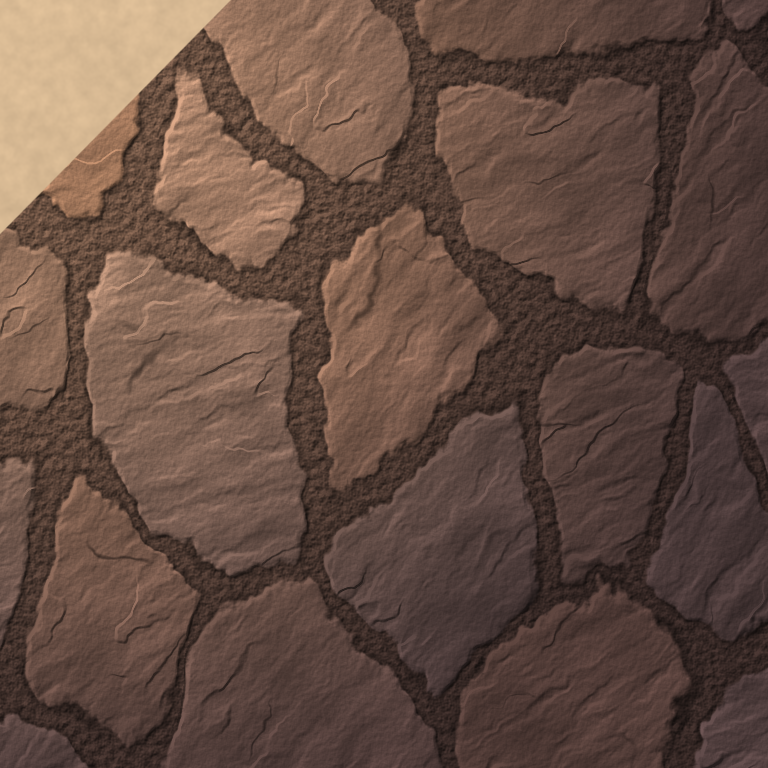
Give the GLSL for this texture, as a WebGL 2 fragment shader.

```glsl
#version 300 es
precision highp float;
// Flagstone wall with rough mortar, lit from the upper left, beside a pale plaster corner.

uniform vec2 u_resolution;
out vec4 fragColor;

const vec2  CELLS = vec2(4.1, 3.0);           // stones across and up
const mat2  LAY = mat2(0.92, 0.39, -0.39, 0.92); // turn of the stone layout
const float JITTER = 0.95;
const float CORNER_SHARPNESS = 32.0;
const vec2  JOINT = vec2(0.03, 0.1);          // half joint width, in cells
const vec2  GRAIN_ANGLE = vec2(0.2, 1.0);     // range of bedding directions
const vec2  TO_LIGHT = vec2(-0.64, 0.77);
const vec2  LIGHT_CENTER = vec2(0.08, 0.85);
const float RELIEF_STEP = 0.0022;
const float RELIEF_GAIN = 0.75;
const vec2  SHADE_RANGE = vec2(0.5, 1.26);
const float PLASTER_BASE = 0.695;             // where the plaster edge meets the left side
const vec2  PLASTER_NORMAL = vec2(-0.712, 0.702);
const vec3  STONE_LIT = vec3(0.61, 0.465, 0.365);
const vec3  STONE_DIM = vec3(0.29, 0.222, 0.21);
const vec3  MORTAR_LIT = vec3(0.41, 0.31, 0.25);
const vec3  MORTAR_DIM = vec3(0.21, 0.155, 0.143);
const vec3  PLASTER = vec3(0.85, 0.73, 0.58);

vec2 hash2(vec2 p) {
    vec3 q = fract(p.xyx * vec3(0.1031, 0.1030, 0.0973));
    q += dot(q, q.yzx + 33.33);
    return fract((q.xx + q.yz) * q.zy);
}

float corner(vec2 cell, vec2 f, vec2 o) {
    return dot(hash2(cell + o) * 2.0 - 1.0, f - o);
}

float gradientNoise(vec2 p) {
    vec2 i = floor(p), f = fract(p);
    vec2 u = f * f * f * (f * (f * 6.0 - 15.0) + 10.0);
    return mix(mix(corner(i, f, vec2(0, 0)), corner(i, f, vec2(1, 0)), u.x),
               mix(corner(i, f, vec2(0, 1)), corner(i, f, vec2(1, 1)), u.x), u.y);
}

float fbm(vec2 p) {
    float sum = 0.0, gain = 1.0;
    for (int i = 0; i < 3; i++) {
        sum += gain * gradientNoise(p);
        p = mat2(1.64, 1.14, -1.14, 1.64) * p + 17.3;
        gain *= 0.55;
    }
    return sum;
}

vec2 seedPoint(vec2 cell) { return cell + 0.5 + JITTER * (hash2(cell + 41.0) - 0.5); }

// Signed distance inside the stone outline (x) and the stone's cell (yz).
vec3 findStone(vec2 uv) {
    vec2 p = LAY * (uv * CELLS);
    float jointSwell = 0.07 * gradientNoise(p * 1.7 + 3.0);
    p += 0.16 * vec2(gradientNoise(p * 1.6), gradientNoise(p * 1.6 + 31.0));
    p += 0.07 * vec2(fbm(p * 6.0 + 9.0), fbm(p * 6.0 + 57.0));
    vec2 base = floor(p), id = base;
    float nearest = 1e3;
    for (int k = 0; k < 9; k++) {
        vec2 cell = base + vec2(k % 3 - 1, k / 3 - 1);
        vec2 d = seedPoint(cell) - p;
        if (dot(d, d) < nearest) { nearest = dot(d, d); id = cell; }
    }
    vec2 center = seedPoint(id);
    float sum = 0.0;
    for (int k = 0; k < 25; k++) {
        if (k == 12) continue;
        vec2 other = seedPoint(id + vec2(k % 5 - 2, k / 5 - 2));
        float side = dot(0.5 * (center + other) - p, normalize(other - center));
        sum += exp(-CORNER_SHARPNESS * side);
    }
    float edge = -log(sum) / CORNER_SHARPNESS;
    return vec3(edge - jointSwell - mix(JOINT.x, JOINT.y, hash2(id + 5.0).x), id);
}

// Slightly ragged coordinates turned along the bedding of one stone.
vec2 grainSpace(vec2 uv, vec2 id) {
    float a = mix(GRAIN_ANGLE.x, GRAIN_ANGLE.y, hash2(id + 13.0).x);
    vec2 ragged = uv + 0.014 * vec2(fbm(uv * 22.0), fbm(uv * 22.0 + 40.0));
    return mat2(cos(a), -sin(a), sin(a), cos(a)) * ragged + id * 7.7;
}

float stoneHeight(vec2 uv, vec2 id) {
    vec2 g = grainSpace(uv, id);
    float roughness = mix(0.3, 1.0, hash2(id + 23.0).y);
    // Broken ledges: a sharp riser followed by a gentle slope, only in places
    float level = fract(3.0 * fbm(g * vec2(3.0, 7.0)));
    float broken = smoothstep(0.0, 0.3, gradientNoise(uv * 8.0 + id));
    float ledges = broken * (smoothstep(0.0, 0.1, level) - level);
    float grooves = smoothstep(0.08, 0.35, gradientNoise(g * vec2(11.0, 36.0)));
    return roughness * (0.003 * fbm(g * vec2(9.0, 32.0)) - 0.0022 * grooves)
         + 0.0026 * ledges + 0.0007 * fbm(uv * 115.0);
}

float wallHeight(vec2 uv, vec3 stone) {
    float mortar = 0.0032 * fbm(uv * 78.0);
    float top = 0.0032 + stoneHeight(uv, stone.yz);
    return mix(mortar, top, smoothstep(-0.015, 0.03, stone.x));
}

vec3 wallColor(vec2 uv) {
    vec3 stone = findStone(uv);
    vec2 id = stone.yz, ahead = uv + TO_LIGHT * RELIEF_STEP;
    float slope = (wallHeight(uv, stone) - wallHeight(ahead, findStone(ahead))) / RELIEF_STEP;
    float dimness = smoothstep(0.1, 1.0, distance(uv, LIGHT_CENTER));

    // Stone: own tint, mottling, bedding streaks and a few hairline cracks
    vec2 g = grainSpace(uv, id), pick = hash2(id + 71.0);
    vec3 rock = mix(STONE_LIT, STONE_DIM, dimness) * mix(0.95, 1.06, pick.x);
    rock *= mix(vec3(1.03, 0.99, 0.96), vec3(0.97, 0.99, 1.04), pick.y);
    rock *= 1.0 + 0.16 * fbm(uv * 7.0) + 0.18 * fbm(g * vec2(8.0, 34.0) + 3.0);
    float crack = 1.0 - smoothstep(0.0, 0.012, abs(gradientNoise(g * vec2(2.5, 5.0) + 11.0)));
    rock *= 1.0 - 0.4 * crack * smoothstep(0.05, 0.3, gradientNoise(uv * 9.0 + 5.0));

    // Mortar: coarse grit, darkest in broken lines along the foot of the stones
    vec3 joint = mix(MORTAR_LIT, MORTAR_DIM, dimness) * (1.0 + 0.25 * fbm(uv * 110.0));
    float foot = smoothstep(-0.045, -0.005, stone.x);
    joint *= 1.0 - foot * (0.2 + 0.4 * gradientNoise(uv * 14.0));

    vec3 color = mix(joint, rock, smoothstep(-0.008, 0.01, stone.x));
    return color * clamp(1.0 + RELIEF_GAIN * slope, SHADE_RANGE.x, SHADE_RANGE.y);
}

void main() {
    float size = min(u_resolution.x, u_resolution.y);
    vec2 uv = gl_FragCoord.xy / size;
    float plasterSide = dot(uv - vec2(0.0, PLASTER_BASE), PLASTER_NORMAL);
    vec3 plaster = PLASTER * (1.0 + 0.06 * fbm(uv * 9.0) + 0.06 * fbm(uv * 50.0));
    vec3 wall = wallColor(uv);
    float blend = smoothstep(-1.0, 1.0, plasterSide * size);
    fragColor = vec4(mix(wall, plaster, blend), 1.0);
}
```
